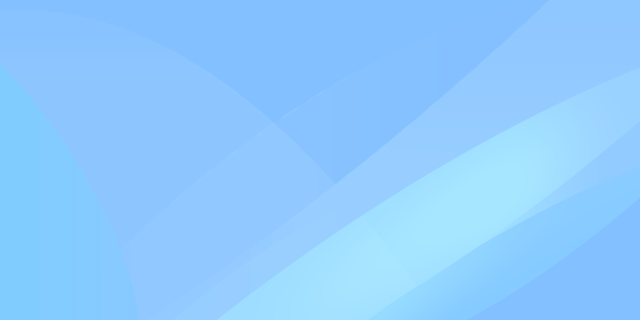
A WebGL 2 fragment shader for this background:

```glsl
#version 300 es
precision highp float;
// Soft blue backdrop of large overlapping translucent sheets.
// Each sheet is the region under a parabolic arc, painted back to front
// with a crisp edge, a faint broken rim and broad gradients and glows.

uniform vec2 u_resolution;
out vec4 outColor;

const vec3 SKY    = vec3(0.515, 0.752, 1.0);
const vec3 HAZE   = vec3(0.566, 0.782, 1.0);
const vec3 PALE   = vec3(0.600, 0.810, 1.0);
const vec3 AQUA   = vec3(0.505, 0.803, 1.0);
const vec3 MIST   = vec3(0.610, 0.830, 1.0);
const vec3 CYAN   = vec3(0.605, 0.860, 1.0);
const vec3 BRIGHT = vec3(0.660, 0.908, 1.0);

// Approximate signed distance below the parabola through a, b and c.
float belowArc(vec2 p, vec2 a, vec2 b, vec2 c) {
    float slope = (b.y - a.y) / (b.x - a.x);
    float bend = ((c.y - b.y) / (c.x - b.x) - slope) / (c.x - a.x);
    float height = a.y + (p.x - a.x) * (slope + bend * (p.x - b.x));
    float tangent = slope + bend * (2.0 * p.x - a.x - b.x);
    return (height - p.y) / sqrt(1.0 + tangent * tangent);
}

// Antialiased coverage of a signed distance.
float cover(float d, float soft) {
    return smoothstep(-soft, soft, d);
}

// Thin light line on an edge, broken along x by layered sines.
float rim(float d, float x) {
    float dashes = 0.5 + 0.3 * sin(x * 71.0) + 0.2 * sin(x * 163.0 + 1.3);
    return exp(-d * d / 0.000008) * dashes;
}

// Elliptical glow whose long axis follows the given angle.
float glow(vec2 p, vec2 center, vec2 radius, float angle) {
    vec2 q = p - center;
    float c = cos(angle), s = sin(angle);
    q = vec2(c * q.x + s * q.y, c * q.y - s * q.x) / radius;
    return exp(-dot(q, q));
}

void main() {
    // Height spans 0..1; width is stretched to 0..2.
    vec2 p = gl_FragCoord.xy / u_resolution * vec2(2.0, 1.0);
    float soft = 0.7 / u_resolution.y;
    vec3 color = SKY;

    // Wide hill falling from the upper left, fading toward its top.
    float hillDepth = belowArc(p, vec2(0.26, 0.948), vec2(0.854, 0.617), vec2(1.302, 0.107));
    float hill = cover(hillDepth, soft);
    float hillFade = mix(0.78, 0.3, smoothstep(0.7, 1.0, p.y));
    color = mix(color, HAZE, hill * hillFade);
    color = mix(color, PALE, rim(hillDepth, p.x) * 0.25 * smoothstep(0.3, 0.7, p.x));

    // Faint rising sheet that dissolves to the upper right.
    float veilDepth = belowArc(p, vec2(0.195, 0.036), vec2(0.849, 0.609), vec2(1.302, 0.87));
    float veilFade = smoothstep(0.15, 0.5, p.x) * mix(0.24, 0.03, smoothstep(0.8, 1.5, p.x));
    color = mix(color, PALE, cover(veilDepth, soft) * veilFade);
    float veilRim = smoothstep(0.3, 0.6, p.x) * (1.0 - smoothstep(0.9, 1.25, p.x));
    color = mix(color, MIST, rim(veilDepth, p.x) * 0.45 * veilRim);

    // Pale diagonal sheet, lightest beside the cyan ribbon.
    float sheetDepth = belowArc(p, vec2(0.52, 0.04), vec2(1.333, 0.656), vec2(1.719, 1.0));
    vec3 sheetColor = mix(PALE, HAZE, smoothstep(0.45, 1.0, p.y));
    float sheetFade = mix(0.3, 0.9, smoothstep(0.6, 1.1, p.x));
    color = mix(color, sheetColor, cover(sheetDepth, soft) * sheetFade);
    color = mix(color, MIST, rim(sheetDepth, p.x) * 0.3 * smoothstep(0.6, 0.9, p.x));
    float fold = cover(belowArc(p, vec2(0.54, 0.0), vec2(0.83, 0.22), vec2(1.16, 0.40)), soft);
    color = mix(color, MIST, fold * 0.4 * (1.0 - smoothstep(0.9, 1.15, p.x)));

    // Cyan ribbon with two bright pools and a misty right end.
    float ribbon = cover(belowArc(p, vec2(0.677, 0.0), vec2(1.333, 0.453), vec2(2.0, 0.79)), soft);
    vec3 ribbonColor = mix(CYAN, MIST, smoothstep(1.5, 1.9, p.x));
    float pools = glow(p, vec2(1.56, 0.40), vec2(0.32, 0.16), 0.65)
                + glow(p, vec2(1.18, 0.18), vec2(0.36, 0.15), 0.65) * 0.65;
    ribbonColor = mix(ribbonColor, BRIGHT, min(pools, 1.0));
    ribbonColor += vec3(0.012, 0.006, 0.0) * hill;
    color = mix(color, ribbonColor, ribbon * mix(0.95, 0.65, smoothstep(1.6, 2.0, p.x)));

    // Narrow wedge beneath the ribbon, close to it in tone at the left.
    float wedge = cover(belowArc(p, vec2(1.146, 0.01), vec2(1.589, 0.297), vec2(2.0, 0.622)), soft);
    vec3 wedgeColor = mix(vec3(0.63, 0.875, 1.0), vec3(0.568, 0.795, 1.0), smoothstep(1.5, 1.95, p.x));
    color = mix(color, wedgeColor, wedge);

    // Aqua band that darkens away from the ribbon.
    float bandDepth = belowArc(p, vec2(1.302, 0.107), vec2(1.589, 0.284), vec2(2.0, 0.479));
    vec3 bandColor = mix(vec3(0.585, 0.855, 1.0), vec3(0.540, 0.800, 1.0), smoothstep(1.2, 1.85, p.x));
    bandColor = mix(bandColor, vec3(0.525, 0.795, 1.0), smoothstep(0.0, 0.17, bandDepth));
    color = mix(color, bandColor, cover(bandDepth, soft) * wedge);

    // Plain sky returns in the lower right corner.
    float corner = cover(belowArc(p, vec2(1.458, 0.0), vec2(1.797, 0.219), vec2(2.0, 0.383)), soft);
    color = mix(color, SKY, corner);

    // Aqua bulge on the left; swapped axes make its arc vertical.
    float bulge = cover(belowArc(p.yx, vec2(0.0, 0.4375), vec2(0.414, 0.286), vec2(0.805, 0.0)), soft);
    vec3 bulgeColor = mix(AQUA, vec3(0.53, 0.79, 1.0), smoothstep(0.1, 0.45, p.x));
    color = mix(color, bulgeColor, bulge * 0.95);

    outColor = vec4(color, 1.0);
}
```
